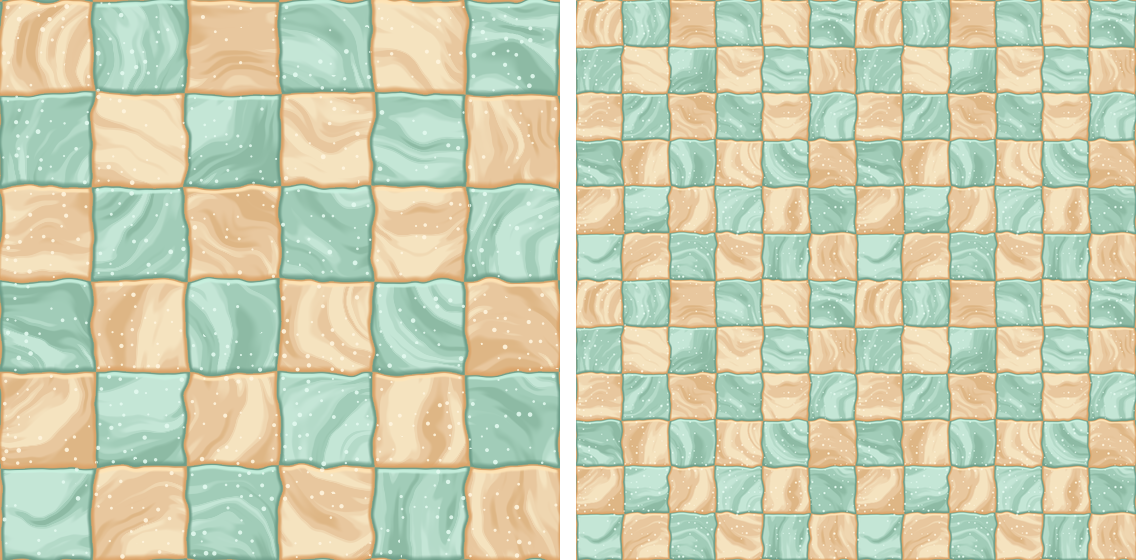
Left: one tile. Right: repeated 2 by 2.
Give the GLSL for this pattern, as a three.js fragment shader.

```glsl
varying vec2 vUv;

const float TILES = 6.0;
const float SPECKS_PER_TILE = 8.0;

float hash(vec2 p) {
  return fract(sin(dot(p, vec2(127.1, 311.7))) * 43758.5453);
}

// Value noise that wraps after a whole number of lattice steps
float noise(vec2 p, float period) {
  vec2 i = floor(p);
  vec2 f = fract(p);
  vec2 a = mod(i, period);
  vec2 b = mod(i + 1.0, period);
  f = f * f * (3.0 - 2.0 * f);
  return mix(mix(hash(a), hash(vec2(b.x, a.y)), f.x),
             mix(hash(vec2(a.x, b.y)), hash(b), f.x), f.y);
}

// Uneven outlines shared by neighbouring tiles
vec2 wobble(vec2 p) {
  vec2 coarse = vec2(noise(p * 4.0, TILES * 4.0), noise(p * 4.0 + 11.0, TILES * 4.0));
  vec2 fine = vec2(noise(p * 9.0 + 5.0, TILES * 9.0), noise(p * 9.0 + 23.0, TILES * 9.0));
  return p + 0.065 * (coarse - 0.5) + 0.02 * (fine - 0.5);
}

// Curved brush bands, with direction and bend chosen per tile
float marble(vec2 q, vec2 cell) {
  float angle = 6.2832 * hash(cell + 3.7);
  float bend = 2.2 * (hash(cell + 9.2) - 0.5);
  vec2 seed = floor(60.0 * vec2(hash(cell + 1.3), hash(cell + 6.1)));
  float c = cos(angle);
  float s = sin(angle);
  q = mat2(c, -s, s, c) * q;
  q.y += bend * q.x * q.x;
  q.y += 0.3 * (noise(q * 2.3 + seed, 64.0) - 0.5);
  float broad = noise(q * vec2(1.3, 6.0) + seed, 64.0);
  float thin = noise(q * vec2(2.2, 15.0) + seed + 17.0, 64.0);
  return 0.68 * broad + 0.32 * thin;
}

// Round flecks, gathered loosely into clusters
float specks(vec2 p) {
  vec2 g = p * SPECKS_PER_TILE;
  float period = TILES * SPECKS_PER_TILE;
  vec2 id = mod(floor(g), period);
  vec2 center = 0.25 + 0.5 * vec2(hash(id + 2.3), hash(id + 7.9));
  float size = hash(id + 4.6);
  float radius = mix(0.08, 0.2, size * size);
  float cluster = noise(p * 2.0 + 3.0, TILES * 2.0);
  float present = step(hash(id + 12.4), 0.16 + 0.45 * cluster);
  float dist = length(fract(g) - center);
  return present * (1.0 - smoothstep(radius - 0.05, radius + 0.06, dist));
}

// Distance inward from a slightly rounded tile outline
float insetDistance(vec2 q, float corner) {
  vec2 d = abs(q) - 0.5 + corner;
  return corner - length(max(d, 0.0)) - min(max(d.x, d.y), 0.0);
}

void main() {
  vec2 p = vUv * TILES;
  vec2 w = wobble(p);
  vec2 cell = mod(floor(w), TILES);
  vec2 f = fract(w);
  float peach = mod(cell.x + cell.y, 2.0);

  // Palette of the current tile
  vec3 base = mix(vec3(0.63, 0.80, 0.72), vec3(0.91, 0.78, 0.62), peach);
  vec3 light = mix(vec3(0.77, 0.90, 0.84), vec3(0.96, 0.89, 0.75), peach);
  vec3 dark = mix(vec3(0.51, 0.69, 0.60), vec3(0.85, 0.68, 0.47), peach);
  vec3 rimColor = mix(vec3(0.43, 0.62, 0.54), vec3(0.86, 0.64, 0.41), peach);
  vec3 glintColor = mix(vec3(0.79, 0.95, 0.88), vec3(1.0, 0.90, 0.72), peach);
  vec3 speckColor = mix(vec3(0.89, 0.98, 0.94), vec3(1.0, 0.96, 0.87), peach);
  vec3 seamColor = vec3(0.66, 0.63, 0.46);

  // Painted marbling
  float bands = marble(f - 0.5, cell) + 0.08 * (hash(cell + 15.8) - 0.5);
  vec3 color = mix(base, dark, 0.65 * (1.0 - smoothstep(0.24, 0.36, bands)));
  color = mix(color, light, 0.55 * smoothstep(0.49, 0.54, bands));
  color = mix(color, light, smoothstep(0.58, 0.65, bands));

  // Raised edge: dark rim, heavier below, lit along the top
  float inset = insetDistance(f - 0.5, 0.06);
  float top = 1.0 - f.y;
  float rim = 1.0 - smoothstep(0.012, 0.052, inset);
  float below = 1.0 - smoothstep(0.02, 0.075, f.y);
  float glint = smoothstep(0.008, 0.025, top) * (1.0 - smoothstep(0.04, 0.07, top));
  glint *= smoothstep(0.015, 0.06, min(f.x, 1.0 - f.x));
  color = mix(color, rimColor, max(rim, 0.85 * below));
  color = mix(color, glintColor, 0.9 * glint);

  color = mix(color, speckColor, 0.9 * specks(p));

  // Smooth join between neighbouring tiles
  float edge = min(min(f.x, 1.0 - f.x), min(f.y, top));
  color = mix(seamColor, color, smoothstep(-0.006, 0.012, edge));

  gl_FragColor = vec4(color, 1.0);
}
```
